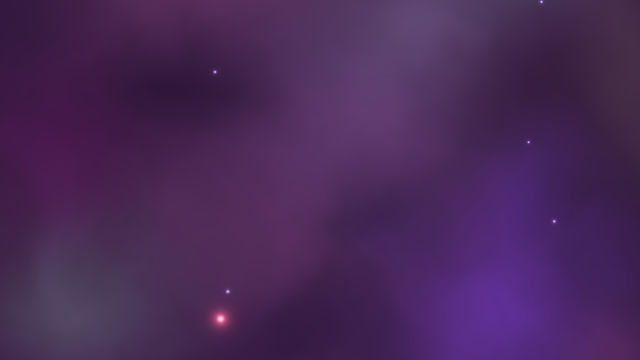
Reproduce this texture procedurally as a WebGL 1 fragment shader.

```glsl
precision highp float;
// Soft violet nebula with layered gas clouds, a few faint stars and one red star.
uniform vec2 u_resolution;

#define WARP_SCALE 2.6
#define WARP_AMOUNT 0.24
#define WISP_SCALE 4.0
#define WISP_CONTRAST 0.20
#define STAR_COUNT 5
#define STAR_RADIUS 0.0036
#define RED_STAR_POS vec2(0.613, 0.114)
#define RED_STAR_CORE 0.0085
#define RED_STAR_GLOW 0.026
#define BASE_COLOR vec3(0.25, 0.13, 0.285)

float hash(vec2 p) {
  p = fract(p * vec2(0.1031, 0.1137));
  p += dot(p, p.yx + 33.33);
  return fract((p.x + p.y) * p.x * 17.0);
}

float noise(vec2 p) {
  vec2 cell = floor(p);
  vec2 f = fract(p);
  f = f * f * f * (f * (f * 6.0 - 15.0) + 10.0);
  float low = mix(hash(cell), hash(cell + vec2(1.0, 0.0)), f.x);
  float high = mix(hash(cell + vec2(0.0, 1.0)), hash(cell + vec2(1.0, 1.0)), f.x);
  return mix(low, high, f.y);
}

// Fractal noise, roughly 0 to 1
float fbm(vec2 p) {
  float sum = 0.0;
  float amplitude = 0.53;
  for (int i = 0; i < 5; i++) {
    sum += amplitude * noise(p);
    p = mat2(1.6, 1.2, -1.2, 1.6) * p + 19.7;
    amplitude *= 0.46;
  }
  return sum;
}

// Blends a soft elliptical cloud over the sky
vec3 cloud(vec3 sky, vec2 p, vec2 center, vec2 radius, vec3 color, float density) {
  vec2 d = (p - center) / radius;
  return mix(sky, color, density * exp(-dot(d, d)));
}

float glow(vec2 p, vec2 center, float radius) {
  vec2 d = (p - center) / radius;
  return exp(-dot(d, d));
}

vec3 nebula(vec2 p) {
  vec3 sky = BASE_COLOR;
  // Broad bright gas
  sky = cloud(sky, p, vec2(0.24, 0.56), vec2(0.34, 0.30), vec3(0.31, 0.09, 0.32), 0.90);
  sky = cloud(sky, p, vec2(0.52, 1.00), vec2(0.42, 0.14), vec3(0.38, 0.20, 0.38), 0.90);
  sky = cloud(sky, p, vec2(0.72, 0.38), vec2(0.32, 0.28), vec3(0.34, 0.17, 0.35), 0.90);
  sky = cloud(sky, p, vec2(0.98, 0.62), vec2(0.36, 0.30), vec3(0.37, 0.22, 0.43), 0.95);
  sky = cloud(sky, p, vec2(1.14, 0.89), vec2(0.30, 0.20), vec3(0.38, 0.29, 0.46), 0.95);
  sky = cloud(sky, p, vec2(1.48, 1.02), vec2(0.22, 0.14), vec3(0.29, 0.26, 0.37), 0.80);
  sky = cloud(sky, p, vec2(0.21, 0.20), vec2(0.27, 0.23), vec3(0.32, 0.29, 0.39), 0.90);
  // Dark dust
  sky = cloud(sky, p, vec2(0.53, 0.72), vec2(0.18, 0.22), vec3(0.19, 0.09, 0.23), 0.90);
  sky = cloud(sky, p, vec2(0.00, 0.97), vec2(0.25, 0.25), vec3(0.20, 0.09, 0.25), 0.80);
  sky = cloud(sky, p, vec2(1.48, 0.69), vec2(0.24, 0.20), vec3(0.20, 0.11, 0.23), 0.90);
  sky = cloud(sky, p, vec2(1.68, 0.33), vec2(0.16, 0.28), vec3(0.19, 0.10, 0.23), 0.90);
  sky = cloud(sky, p, vec2(0.80, 0.03), vec2(0.34, 0.14), vec3(0.20, 0.10, 0.26), 0.85);
  sky = cloud(sky, p, vec2(1.07, 0.34), vec2(0.16, 0.13), vec3(0.23, 0.13, 0.29), 0.85);
  // Violet plume and warm edges
  sky = cloud(sky, p, vec2(1.49, 0.42), vec2(0.15, 0.18), vec3(0.29, 0.15, 0.44), 0.80);
  sky = cloud(sky, p, vec2(1.42, 0.12), vec2(0.27, 0.27), vec3(0.36, 0.18, 0.57), 1.00);
  sky = cloud(sky, p, vec2(1.78, 0.76), vec2(0.13, 0.30), vec3(0.29, 0.20, 0.29), 0.80);
  sky = cloud(sky, p, vec2(1.72, 0.02), vec2(0.10, 0.08), vec3(0.38, 0.18, 0.41), 0.75);
  return sky;
}

void main() {
  vec2 uv = gl_FragCoord.xy / u_resolution;
  vec2 p = gl_FragCoord.xy / u_resolution.y;
  float aspect = u_resolution.x / u_resolution.y;

  // Turbulent gas
  vec2 q = p * WARP_SCALE;
  vec2 warp = vec2(fbm(q + 3.1), fbm(q + 47.6)) - 0.5;
  vec3 color = nebula(p + WARP_AMOUNT * warp);
  float wisp = fbm(p * WISP_SCALE + 2.0 * warp + 71.3) - 0.5;
  color *= 1.0 + WISP_CONTRAST * wisp;

  // Faint stars spread by an additive sequence
  for (int i = 0; i < STAR_COUNT; i++) {
    float n = float(i);
    vec2 starPos = fract(vec2(0.826, 0.605) + n * vec2(0.51, 0.195));
    float size = STAR_RADIUS * (0.8 + 0.4 * fract(n * 0.618));
    vec2 center = starPos * vec2(aspect, 1.0);
    color += vec3(0.55, 0.52, 0.62) * glow(p, center, size);
    color += vec3(0.08, 0.05, 0.12) * glow(p, center, size * 2.5);
  }

  // Red star: wide halo, inner glow, pale core
  color += vec3(0.16, 0.03, 0.04) * glow(p, RED_STAR_POS, RED_STAR_GLOW * 1.5);
  color += vec3(0.40, 0.14, 0.16) * glow(p, RED_STAR_POS, RED_STAR_GLOW * 0.8);
  color += vec3(0.45, 0.55, 0.50) * glow(p, RED_STAR_POS, RED_STAR_CORE);

  // Gentle darkening toward the left and right edges
  color *= 1.0 - 0.06 * pow(abs(uv.x * 2.0 - 1.0), 4.0);
  gl_FragColor = vec4(clamp(color, 0.0, 1.0), 1.0);
}
```
